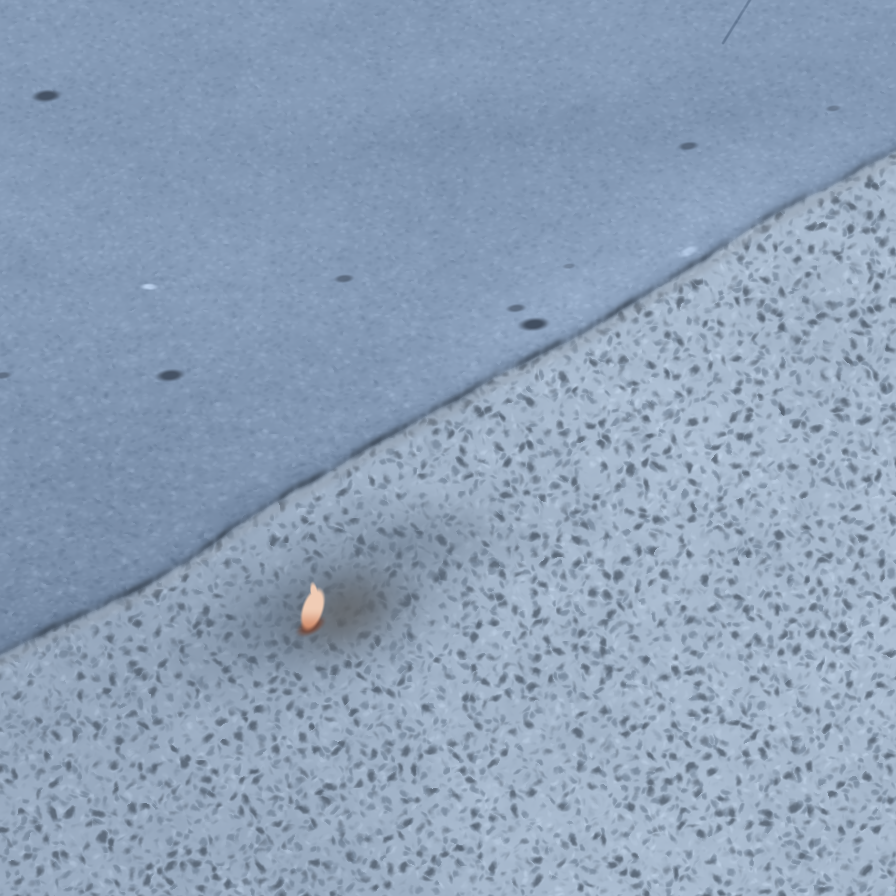
Write a Shadertoy shader that draws this texture.

```glsl
vec2 hash2(vec2 p) {
    vec3 q = fract(p.xyx * vec3(0.1031, 0.1030, 0.0973));
    q += dot(q, q.yzx + 33.33);
    return fract((q.xx + q.yz) * q.zy);
}

mat2 rotation(float angle) {
    float c = cos(angle), s = sin(angle);
    return mat2(c, s, -s, c);
}

// Nearest randomly turned oval: x = distance, y = random id
vec2 cellular(vec2 p, float stretch) {
    vec2 cell = floor(p), nearest = vec2(9.0, 0.0);
    for (int j = -1; j <= 1; j++) {
        for (int i = -1; i <= 1; i++) {
            vec2 site = cell + vec2(i, j);
            vec2 rnd = hash2(site);
            vec2 away = rotation(rnd.x * 6.28) * (site + 0.1 + 0.8 * rnd - p);
            float dist = length(away * vec2(1.0, stretch));
            if (dist < nearest.x) nearest = vec2(dist, hash2(site + 71.0).x);
        }
    }
    return nearest;
}

float waves(vec2 p) {
    float sum = 0.0, amp = 0.5;
    for (int i = 0; i < 4; i++) {
        sum += amp * sin(p.x + 1.3 * sin(p.y)) * cos(p.y + 0.8 * sin(p.x));
        p = rotation(0.9) * p * 1.9 + 2.7;
        amp *= 0.55;
    }
    return sum;
}

float oval(vec2 p, vec2 center, vec2 radius, float angle, float soft) {
    float d = length(rotation(-angle) * (p - center) / radius);
    return 1.0 - smoothstep(1.0 - soft, 1.0 + soft, d);
}

float glow(vec2 p, vec2 center, vec2 radius, float angle) {
    vec2 q = rotation(-angle) * (p - center) / radius;
    return exp(-dot(q, q));
}

float bump(float x, float center, float width) {
    float t = (x - center) / width;
    return exp(-t * t);
}

float segment(vec2 p, vec2 a, vec2 b) {
    vec2 ab = b - a;
    return length(p - a - ab * clamp(dot(p - a, ab) / dot(ab, ab), 0.0, 1.0));
}

float kerbHeight(float x) {
    float sag = 0.014 * bump(x, 0.17, 0.09) + 0.006 * bump(x, 0.66, 0.08);
    return 0.268 + 0.563 * x - sag + 0.006 * bump(x, 0.87, 0.07) + 0.003 * waves(vec2(x * 45.0, 1.0));
}

// Soft flecks: signed by random id, fading outward
float flecks(vec2 p, float reach) {
    vec2 c = cellular(p, 1.5);
    return (c.y - 0.5) * (1.0 - smoothstep(0.0, reach, c.x));
}

float pits(vec2 p, float scale, float size) {
    vec2 c = cellular(p * scale, 1.5);
    float radius = size * (0.2 + 0.8 * c.y);
    return (1.0 - smoothstep(radius - 0.22, radius + 0.22, c.x)) * smoothstep(0.05, 0.9, c.y);
}

vec3 smoothRoad(vec2 p) {
    vec3 color = mix(vec3(0.475, 0.555, 0.66), vec3(0.52, 0.605, 0.715), smoothstep(0.3, 0.7, p.y));
    color += 0.055 * glow(p, vec2(0.70, 0.69), vec2(0.28, 0.06), 0.5);
    color -= 0.025 * glow(p, vec2(0.55, 0.85), vec2(0.32, 0.04), 0.1);
    color += 0.018 * waves(p * vec2(8.0, 17.0)) + 0.012 * waves(p * vec2(40.0, 75.0));
    // Aggregate grows coarser toward the viewer
    float near = 1.0 - smoothstep(0.35, 0.9, p.y);
    vec2 q = p + 0.002 * waves(p.yx * 75.0);
    color += 0.085 * flecks(q * vec2(120.0, 165.0), 0.75);
    color += mix(0.04, 0.11, near) * flecks(q * vec2(70.0, 95.0) + 19.0, 0.65);
    // Dark spots: centre and half width
    vec3 spots[9] = vec3[9](
        vec3(0.596, 0.638, 0.014), vec3(0.576, 0.656, 0.009), vec3(0.190, 0.581, 0.013),
        vec3(0.384, 0.689, 0.009), vec3(0.052, 0.893, 0.013), vec3(0.768, 0.837, 0.009),
        vec3(0.930, 0.879, 0.007), vec3(0.003, 0.581, 0.008), vec3(0.635, 0.703, 0.006));
    for (int i = 0; i < 9; i++) {
        float spot = oval(p, spots[i].xy, spots[i].z * vec2(1.0, 0.42), 0.1, 0.45);
        color = mix(color, vec3(0.26, 0.31, 0.38), spot * smoothstep(0.0, 0.015, spots[i].z));
    }
    // Pale flecks and a thin scratch
    color += 0.2 * oval(p, vec2(0.167, 0.680), vec2(0.008, 0.003), 0.0, 0.5);
    color += 0.13 * oval(p, vec2(0.768, 0.719), vec2(0.010, 0.004), 0.4, 0.5);
    float scratch = segment(p, vec2(0.807, 0.952), vec2(0.840, 1.005));
    return color - 0.12 * (1.0 - smoothstep(0.0004, 0.0025, scratch));
}

vec3 pittedPaving(vec2 p) {
    vec2 q = p + 0.005 * vec2(waves(p * 85.0), waves(p.yx * 85.0 + 4.0));
    vec3 color = mix(vec3(0.60, 0.67, 0.755), vec3(0.66, 0.73, 0.81), smoothstep(0.1, 0.75, p.x));
    color += 0.025 * waves(p * 11.0) + 0.02 * waves(p * 50.0);
    color += 0.14 * flecks(q * 95.0 + 31.0, 0.6);
    color = mix(color, vec3(0.42, 0.49, 0.57), 0.65 * pits(q, 88.0, 0.42));
    color = mix(color, vec3(0.31, 0.36, 0.42), 0.80 * pits(q + 5.3, 62.0, 0.37));
    // Damp stain with a brown core
    float damp = glow(p, vec2(0.365, 0.320), vec2(0.13, 0.060), 0.35);
    damp = max(damp, 0.65 * glow(p, vec2(0.45, 0.385), vec2(0.11, 0.045), 0.2));
    color = mix(color, vec3(0.34, 0.40, 0.47), 0.68 * damp);
    float core = glow(p, vec2(0.385, 0.317), vec2(0.052, 0.036), 0.4);
    vec3 soil = vec3(0.39, 0.39, 0.39) + 0.12 * flecks(q * 80.0, 0.7);
    return mix(color, soil, 0.65 * core);
}

vec3 addLeaf(vec3 color, vec2 p) {
    color = mix(color, vec3(0.45, 0.25, 0.18), 0.8 * oval(p, vec2(0.347, 0.301), vec2(0.014, 0.007), 0.5, 0.5));
    float blade = oval(p, vec2(0.349, 0.320), vec2(0.023, 0.011), 1.25, 0.18);
    blade = max(blade, oval(p, vec2(0.351, 0.337), vec2(0.012, 0.004), 1.75, 0.3));
    vec3 tint = mix(vec3(0.82, 0.55, 0.42), vec3(0.94, 0.80, 0.71), smoothstep(0.297, 0.322, p.y));
    return mix(color, tint, blade);
}

void mainImage(out vec4 fragColor, in vec2 fragCoord) {
    vec2 p = fragCoord / iResolution.xy;
    float above = (p.y - kerbHeight(p.x)) * 0.87;
    vec3 color = mix(pittedPaving(p), smoothRoad(p), smoothstep(-0.003, 0.003, above));
    // Worn lip and broken shadow along the joint
    float broken = clamp(0.6 + 0.6 * waves(vec2(p.x * 70.0, 3.0)), 0.2, 0.9);
    color = mix(color, vec3(0.56, 0.60, 0.65), 0.4 * bump(above, -0.008, 0.006));
    float shadow = bump(above, 0.002, 0.0045) * broken;
    color = mix(color, vec3(0.28, 0.33, 0.39), shadow * mix(1.0, 0.6, smoothstep(0.6, 1.0, p.x)));
    color -= 0.04 * exp(-abs(above - 0.008) / 0.012) * step(0.0, above);
    fragColor = vec4(addLeaf(color, p), 1.0);
}
```
